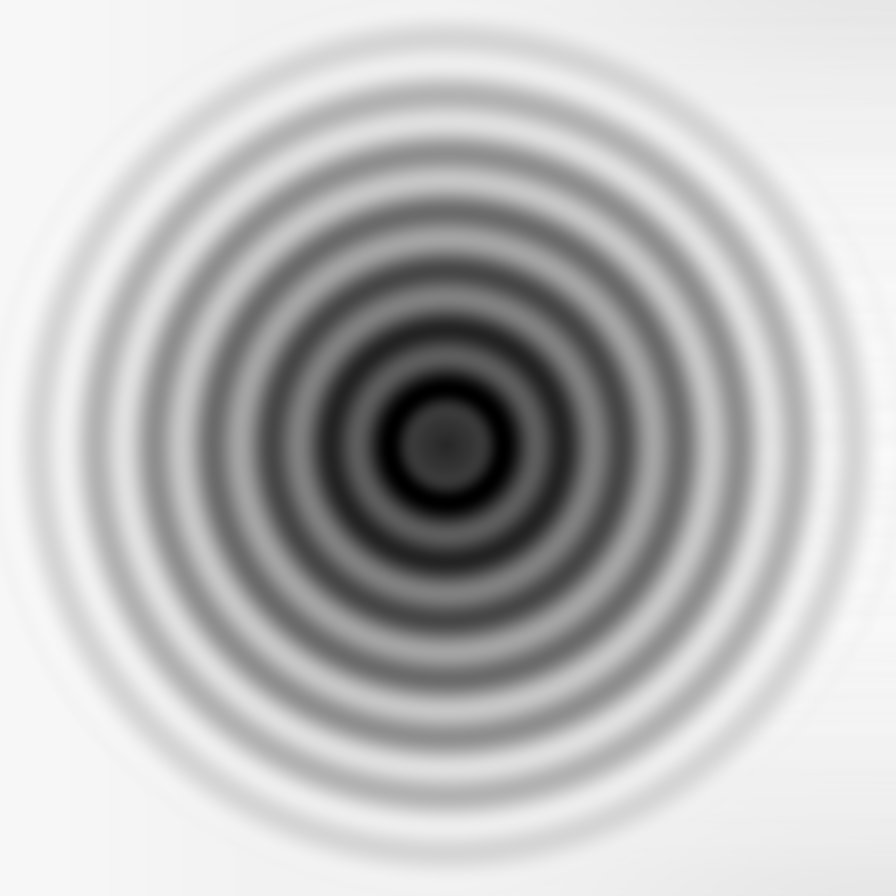
Give the GLSL for this background, as a WebGL 1 fragment shader.

```glsl
precision highp float;
// Soft concentric grey rings darkening toward the centre of a pale, faintly streaked field.

uniform vec2 u_resolution;

// Smooth minimum, blended over the given width.
float softMin(float a, float b, float width) {
  float h = max(width - abs(a - b), 0.0) / width;
  return min(a, b) - 0.25 * width * h * h;
}

// Fine horizontal streaks from layered sines, roughly -1 to 1.
float streaks(float y) {
  float sum = 0.0;
  float frequency = 97.0;
  float weight = 0.4;
  for (int i = 0; i < 4; i++) {
    sum += weight * sin(y * frequency + 2.0 * sin(y * frequency * 0.37));
    frequency *= 1.63;
    weight *= 0.8;
  }
  return sum;
}

// Pale backdrop: brightest at the left and right middle, dimmer in the right corners.
float backdrop(vec2 uv) {
  float rightSide = smoothstep(0.45, 1.0, uv.x);
  float height = 2.0 * abs(uv.y - 0.5);
  float tone = 0.95 + 0.02 * smoothstep(0.3, 0.0, uv.x);
  tone += rightSide * (0.02 - 0.07 * height * height * height);
  return tone + 0.01 * rightSide * (1.0 - 0.5 * height) * streaks(uv.y);
}

void main() {
  vec2 uv = gl_FragCoord.xy / u_resolution;
  vec2 fromCentre = (gl_FragCoord.xy - vec2(0.4985, 0.5025) * u_resolution)
                  / min(u_resolution.x, u_resolution.y);

  // Radius counted in rings: each whole number is the middle of a dark band.
  float ring = length(fromCentre) / 0.0655;

  // Crest and trough tones both rise outward until they meet the backdrop.
  float crest = softMin(0.15 + 0.14 * ring, backdrop(uv), 0.25);
  float trough = min(0.14 * (ring - 1.0), crest);

  // Cosine bands, faded out inside the central disc.
  float band = 0.5 + 0.5 * cos(6.28319 * ring);
  band *= smoothstep(0.3, 0.9, ring);

  float grey = clamp(mix(crest, trough, band), 0.0, 1.0);
  gl_FragColor = vec4(vec3(grey), 1.0);
}
```
